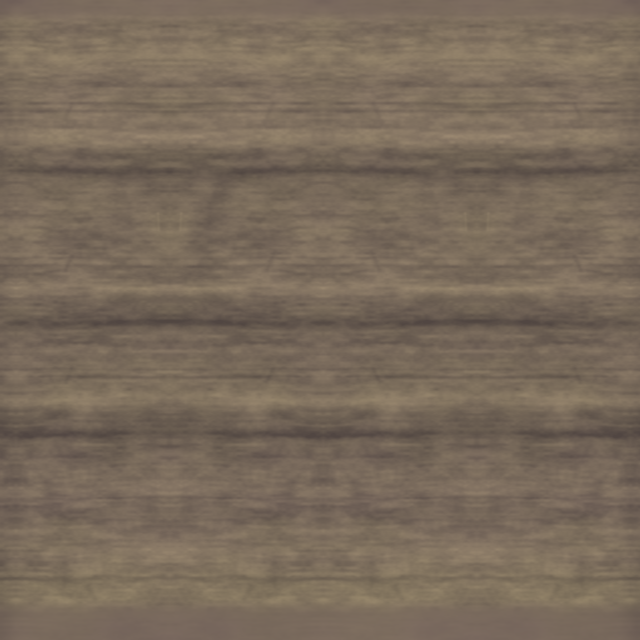
Give the GLSL for this texture, as a Shadertoy shader.

```glsl
// Weathered brown wood: horizontal grain, mirrored sideways, with three dark seams.

float hash(vec2 p) {
    vec3 q = fract(vec3(p.xyx) * 0.1031);
    q += dot(q, q.yzx + 33.33);
    return fract((q.x + q.y) * q.z);
}

float noise(vec2 p) {
    vec2 i = floor(p), f = fract(p);
    f = f * f * (3.0 - 2.0 * f);
    return mix(mix(hash(i), hash(i + vec2(1, 0)), f.x),
               mix(hash(i + vec2(0, 1)), hash(i + vec2(1, 1)), f.x), f.y);
}

float fbm(vec2 p) {
    float sum = 0.0, amp = 0.5;
    for (int i = 0; i < 4; i++) {
        sum += amp * (noise(p) - 0.5);
        p = p * 2.03 + 17.3;
        amp *= 0.55;
    }
    return sum;
}

// Soft stripe of half width w around zero
float band(float d, float w) {
    return exp(-d * d / (w * w));
}

float segment(vec2 p, vec2 a, vec2 b) {
    vec2 ab = b - a;
    return length(p - a - ab * clamp(dot(p - a, ab) / dot(ab, ab), 0.0, 1.0));
}

void mainImage(out vec4 fragColor, in vec2 fragCoord) {
    vec2 uv = fragCoord / iResolution.xy;
    float x = uv.x, y = 1.0 - uv.y; // y runs down the board

    // Mirror the grain about evenly spaced vertical axes
    float fold = abs(fract((x - 0.505) / 0.48 + 0.5) - 0.5) * 0.48;
    float nickX = abs(x - 0.505) > 0.24 ? 0.166 - fold : fold;
    float wavy = y + 0.006 * (noise(vec2(fold * 14.0, y * 12.0)) - 0.5);
    float plain = smoothstep(0.935, 0.96, y) + 1.0 - smoothstep(0.015, 0.04, y);

    // Fibres, mottling and pores, fading out on the plain end strips
    float fibre = noise(vec2(fold * 9.0, wavy * 80.0)) - 0.5;
    float fine = noise(vec2(fold * 30.0 + 5.0, wavy * 220.0)) - 0.5;
    float mottle = fbm(vec2(fold * 38.0, wavy * 66.0));
    float pores = noise(vec2(fold * 130.0, y * 240.0)) - 0.5;
    float grain = 0.15 * fibre + 0.14 * fine + 0.28 * mottle + 0.07 * pores;
    float tone = 0.575 + grain * (1.0 - 0.8 * plain) - 0.03 * plain;
    tone += 0.10 * fbm(vec2(x * 5.0, y * 9.0));

    // Seams, each with the same shading above it
    float seams[3] = float[3](0.267, 0.505, 0.681);
    for (int i = 0; i < 3; i++) {
        float d = wavy - seams[i];
        float broken = 0.6 + 0.4 * noise(vec2(fold * 22.0, float(i) * 7.0));
        float gap = i == 0 ? 1.0 - 0.75 * band(x - 0.69, 0.025) - 0.7 * band(x - 0.32, 0.035) : 1.0;
        gap *= smoothstep(0.0, 0.04, x) * smoothstep(1.0, 0.96, x);
        tone -= 0.20 * gap * band(d, 0.0075) + 0.15 * band(d + 0.014, 0.025);
        tone -= 0.06 * band(d - 0.025, 0.018);
        tone += 0.14 * band(d + 0.055, 0.011);
        tone -= broken * (0.15 * band(d + 0.091, 0.003) + 0.09 * band(d + 0.103, 0.0025));

        // Slanted nick and a small pale tick
        vec2 p = vec2(nickX, y - seams[i]);
        float nick = segment(p, vec2(0.079, -0.104), vec2(0.088, -0.084));
        tone -= 0.09 * band(nick, 0.004);
        float tick = segment(vec2(fold, p.y), vec2(0.222, 0.066), vec2(0.223, 0.092));
        tone += 0.07 * band(tick, 0.0025) * (i == 0 ? 1.0 : 0.3);
    }

    // Upper and lower bands
    tone += 0.09 * band(y - 0.085, 0.035) + 0.07 * band(y - 0.155, 0.012);
    tone -= 0.13 * band(wavy - 0.136, 0.003) * noise(vec2(fold * 25.0, 3.0));
    tone -= 0.09 * band(y - 0.80, 0.022) + 0.06 * band(y - 0.72, 0.03);
    tone -= 0.14 * band(wavy - 0.779, 0.0025) * noise(vec2(fold * 18.0, 9.0));
    tone += 0.05 * band(y - 0.865, 0.025) + 0.10 * band(y - 0.926, 0.016);
    tone -= 0.13 * band(wavy - 0.904, 0.004);
    float lowNick = segment(vec2(fold, y), vec2(0.113, 0.917), vec2(0.123, 0.935));
    tone -= 0.08 * band(lowNick, 0.005);

    // Curved smudge left of centre, with a paler patch beside it
    float bend = 0.308 + 0.065 * pow(clamp((0.36 - y) / 0.09, 0.0, 1.0), 2.0);
    float reach = smoothstep(0.255, 0.29, y) * smoothstep(0.47, 0.40, y);
    tone -= 0.10 * reach * band(x - bend - 0.008, 0.022);
    tone += 0.04 * reach * band(x - bend + 0.035, 0.022);

    // Worn side edges
    tone -= 0.07 * (band(x, 0.022) + band(1.0 - x, 0.022)) * (0.5 + noise(vec2(3.0, y * 9.0)));

    // Deepen the contrast
    tone = clamp(0.55 + 1.7 * (tone - 0.55), -0.12, 1.1);

    // Brown ramp, drifting between ochre and rosy grey
    vec3 umber = vec3(0.345, 0.300, 0.275), tan_ = vec3(0.580, 0.512, 0.422);
    vec3 colour = mix(umber, tan_, tone);
    float warm = 1.2 * fbm(vec2(fold * 12.0, y * 24.0)) - 0.6 * plain;
    warm += 0.7 * band(y - 0.92, 0.03) - 0.4 * band(y - 0.76, 0.05);
    colour += warm * vec3(-0.004, 0.005, -0.016);
    fragColor = vec4(colour, 1.0);
}
```
